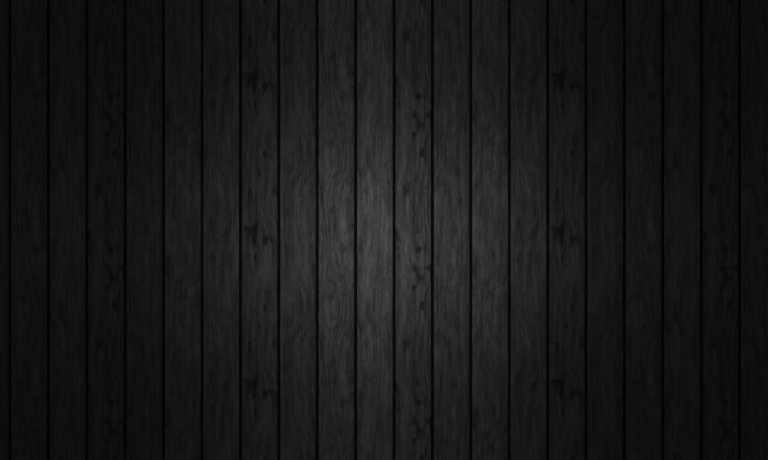
Give the GLSL for this texture, as a Shadertoy shader.

```glsl
// Dark vertical wooden planks with fine grain, flecks and a soft central glow.

const float PI = 3.14159265;
const float PLANKS = 20.0;      // boards across the canvas
const float ROWS = 3.0;         // grain repeats down the canvas
const float BOARD_SET = 8.0;    // boards before the grain recurs
const float FIRST_GAP = 0.26;   // position of the first gap, in boards
const float GAP_HALF = 0.032;   // half width of a gap, in boards

const vec3 SHADOW = vec3(0.045);
const vec3 GLOW = vec3(0.236, 0.236, 0.237);

float hash(vec2 p) {
    vec3 q = fract(p.xyx * vec3(0.1031, 0.1030, 0.0973));
    q += dot(q, q.yzx + 33.33);
    return fract((q.x + q.y) * q.z);
}

// Value noise on a grid that wraps vertically; seed selects a board.
float noise(vec2 p, float period, float seed) {
    vec2 cell = floor(p);
    vec2 f = fract(p);
    f = f * f * (3.0 - 2.0 * f);
    float y0 = mod(cell.y, period);
    float y1 = mod(cell.y + 1.0, period);
    float x = cell.x + seed * 57.0 + 11.0;
    float low = mix(hash(vec2(x, y0)), hash(vec2(x + 1.0, y0)), f.x);
    float high = mix(hash(vec2(x, y1)), hash(vec2(x + 1.0, y1)), f.x);
    return mix(low, high, f.y);
}

// Noise with the given number of cells over one board and one row.
float grain(vec2 p, vec2 cells, float seed) {
    return noise(p * cells, cells.y, seed);
}

// Brightness of the wood, around 1; p spans 0..1 across a board.
float wood(vec2 p, float seed) {
    float bend = grain(p, vec2(2.0, 3.0), seed);
    vec2 bent = p + vec2(0.22 * (bend - 0.5), 0.0);

    float streaks = grain(bent, vec2(13.0, 4.0), seed + 8.0) - 0.5;
    float fibres = grain(bent, vec2(21.0, 13.0), seed + 16.0) - 0.5;
    float pores = grain(p, vec2(25.0, 40.0), seed + 24.0) - 0.5;
    float rings = sin(2.0 * PI * (3.5 * bent.x + 3.0 * bend));
    float broad = grain(p, vec2(3.0, 2.0), seed + 32.0) - 0.5;

    return 1.0 + 0.26 * streaks + 0.24 * fibres + 0.18 * pores
               + 0.05 * rings + 0.14 * broad;
}

// Dark, elongated flecks gathered in patches.
float flecks(vec2 p, float seed) {
    float patches = smoothstep(0.45, 0.75, grain(p, vec2(3.0, 5.0), seed + 40.0));
    float spots = smoothstep(0.55, 0.8, grain(p, vec2(8.0, 16.0), seed + 48.0));
    return patches * spots;
}

// Light that falls off from the centre and wraps at the borders.
float glow(vec2 uv) {
    vec2 s = sin(PI * (uv - vec2(0.5, 0.48)));
    return exp(-dot(s * s, vec2(2.1, 0.9)));
}

void mainImage(out vec4 fragColor, in vec2 fragCoord) {
    vec2 uv = fragCoord / iResolution.xy;

    // Board index and position within the board
    float across = uv.x * PLANKS - FIRST_GAP;
    float board = mod(floor(across), PLANKS);
    float seed = mod(board, BOARD_SET);
    vec2 p = vec2(fract(across), uv.y * ROWS);

    // Surface, with a tone of its own for each board
    float tone = 0.92 + 0.16 * hash(vec2(seed, 91.0));
    float fleckAmount = mod(board, 4.0) == 2.0 ? 0.42 : 0.14;
    float surface = tone * wood(p, seed);
    surface *= 1.0 - fleckAmount * flecks(p, seed);

    // Gap between boards, shaded edges and a thin lit bevel
    float pixel = PLANKS / iResolution.x;
    float edge = min(p.x, 1.0 - p.x);
    float gap = 1.0 - smoothstep(GAP_HALF - 0.5 * pixel, GAP_HALF + 0.7 * pixel, edge);
    float shade = exp(-edge * 14.0);
    float bevel = smoothstep(0.04, 0.08, p.x) * (1.0 - smoothstep(0.08, 0.13, p.x));
    surface *= (1.0 - 0.32 * shade) * (1.0 + 0.12 * bevel);
    surface *= 1.0 - 0.72 * gap;

    vec3 color = mix(SHADOW, GLOW, glow(uv)) * surface;
    fragColor = vec4(color, 1.0);
}
```
